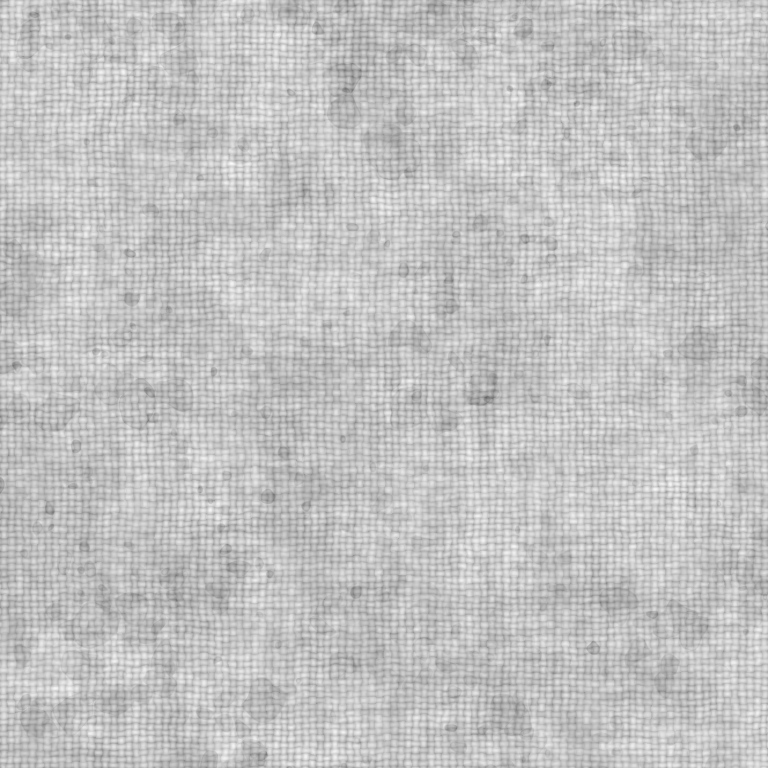
Write a three.js fragment shader that draws this texture.

```glsl
// Pale grey woven linen with soft water clouds and crisp, rimmed stain spots.
// A plain weave gives the relief; noise varies its threads, and jittered
// grid discs with ragged edges, gathered by a cluster mask, form the stains.

varying vec2 vUv;

const float PI = 3.14159265;
const vec2 THREADS = vec2(104.0, 120.0);
const vec3 LINEN = vec3(0.778);
const float EDGE = 0.0012;

float hash(vec2 p) {
  vec3 q = fract(p.xyx * 0.1031);
  q += dot(q, q.yzx + 33.33);
  return fract((q.x + q.y) * q.z);
}

float noise(vec2 p) {
  vec2 i = floor(p);
  vec2 f = fract(p);
  f = f * f * (3.0 - 2.0 * f);
  float low = mix(hash(i), hash(i + vec2(1.0, 0.0)), f.x);
  float high = mix(hash(i + vec2(0.0, 1.0)), hash(i + 1.0), f.x);
  return mix(low, high, f.y);
}

float fbm(vec2 p) {
  float sum = 0.0;
  float gain = 0.533;
  for (int i = 0; i < 4; i++) {
    sum += gain * noise(p);
    p = p * 2.03 + 17.3;
    gain *= 0.5;
  }
  return sum;
}

vec2 wobble(vec2 p, float frequency, float amount) {
  vec2 q = p * frequency;
  return p + amount * (vec2(noise(q + 31.7), noise(q + 83.1)) - 0.5);
}

// Height of a plain weave: each crossing lifts the warp or the weft.
float weaveHeight(vec2 u) {
  vec2 cell = floor(u);
  vec2 ridge = cos(PI * (fract(u) - 0.5));
  float over = 1.0 - 2.0 * mod(cell.x + cell.y, 2.0);
  float warp = ridge.x * (0.65 + 0.35 * over * ridge.y);
  float weft = ridge.y * (0.65 - 0.35 * over * ridge.x);
  return mix(max(warp, weft), 0.5 * (warp + weft), 0.5);
}

// Uneven tone along the single threads and in wider bands of them.
float threadTone(vec2 p, vec2 u) {
  float warp = noise(vec2(u.x, p.y * 16.0)) - 0.5;
  float weft = noise(vec2(p.x * 16.0 + 50.0, u.y)) - 0.5;
  float bandX = noise(vec2(p.x * 36.0, p.y * 3.0 + 9.0)) - 0.5;
  float bandY = noise(vec2(p.x * 3.0 + 70.0, p.y * 36.0)) - 0.5;
  return 0.06 * (warp + weft) + 0.03 * bandX + 0.015 * bandY;
}

// Scattered discs with a darker rim, denser where the cluster noise passes
// from gather.x to gather.y; radii are in cells, the result is 0 to 1.
float spots(vec2 p, float cells, vec2 radii, vec2 density, vec2 gather, float seed) {
  vec2 home = floor(p * cells);
  float ink = 0.0;
  for (int y = -1; y <= 1; y++) {
    for (int x = -1; x <= 1; x++) {
      vec2 id = home + vec2(float(x), float(y));
      vec2 key = id + seed;
      vec2 center = (id + vec2(hash(key + 11.0), hash(key + 47.0))) / cells;
      float cluster = smoothstep(gather.x, gather.y, fbm(center * 6.0 + seed));
      float present = step(hash(key + 5.0), mix(density.x, density.y, cluster));
      float size = hash(key + 71.0);
      float radius = mix(radii.x, radii.y, size * size) / cells;
      float d = length(p - center) - radius;
      float fill = 1.0 - smoothstep(-EDGE, EDGE, d);
      float rim = 1.0 - smoothstep(0.0, 2.0 * EDGE, abs(d + EDGE));
      float tone = mix(0.5, 1.0, hash(key + 93.0));
      ink = max(ink, present * tone * (0.75 * fill + 0.25 * rim));
    }
  }
  return ink;
}

void main() {
  vec2 p = vUv;
  vec2 u = wobble(wobble(p, 9.0, 0.005), 45.0, 0.003) * THREADS;

  // Cloth relief, uneven threads and fibre grain
  float relief = mix(0.20, 0.34, noise(p * 22.0 + 5.0));
  float shade = relief * (weaveHeight(u) - 0.48);
  shade += threadTone(p, u);
  shade += 0.06 * (hash(floor(u) + 200.0) - 0.5);
  shade += 0.07 * (noise(p * vec2(190.0, 250.0)) - 0.5);
  shade += 0.03 * (noise(p * 48.0 + 60.0) - 0.5);

  // Soft clouds with mottled borders
  float cloud = smoothstep(0.46, 0.70, fbm(wobble(p, 40.0, 0.02) * 8.0 + 40.0));
  shade -= 0.052 * cloud;

  // Merged dark blots, faint ragged patches and small crisp drops
  vec2 ragged = wobble(wobble(p, 32.0, 0.018), 90.0, 0.006);
  vec2 uneven = wobble(p, 80.0, 0.008);
  float blots = spots(ragged, 26.0, vec2(0.3, 0.75), vec2(0.0, 0.9), vec2(0.60, 0.68), 130.0);
  float patches = spots(ragged, 38.0, vec2(0.2, 0.55), vec2(0.05, 0.65), vec2(0.48, 0.62), 260.0);
  float drops = spots(uneven, 30.0, vec2(0.13, 0.29), vec2(0.05, 0.32), vec2(0.46, 0.62), 390.0);
  shade -= 0.085 * blots + 0.06 * patches + 0.12 * drops;

  gl_FragColor = vec4(clamp(LINEN + shade, 0.0, 1.0), 1.0);
}
```
